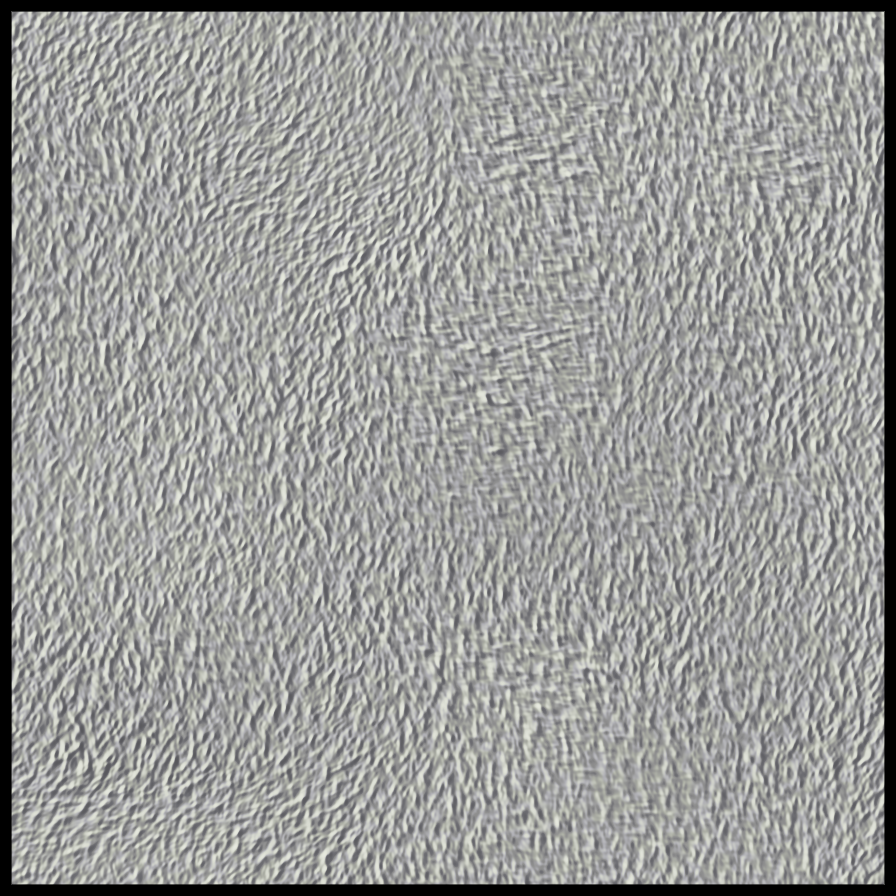
A Shadertoy shader for this texture:

```glsl
const float FRAME_WIDTH = 0.013;
const vec2 LIGHT_DIR = vec2(-0.86, 0.51);
const vec3 SHADOW_COLOR = vec3(0.42, 0.42, 0.44);
const vec3 MID_COLOR = vec3(0.56, 0.56, 0.56);
const vec3 COOL_LIGHT = vec3(0.69, 0.69, 0.71);
const vec3 WARM_LIGHT = vec3(0.68, 0.69, 0.65);
const vec3 CREST_COLOR = vec3(0.85, 0.86, 0.82);

// Sine-free hashes
vec4 hash4(vec3 p) {
    vec4 q = fract(p.xyzx * vec4(0.1031, 0.1030, 0.0973, 0.1099));
    q += dot(q, q.wzxy + 33.33);
    return fract((q.xxyz + q.yzzw) * q.zywx);
}

float valueNoise(vec2 p, float seed) {
    vec2 cell = floor(p);
    vec2 f = fract(p);
    f = f * f * (3.0 - 2.0 * f);
    float a = hash4(vec3(cell, seed)).x;
    float b = hash4(vec3(cell + vec2(1, 0), seed)).x;
    float c = hash4(vec3(cell + vec2(0, 1), seed)).x;
    float d = hash4(vec3(cell + vec2(1, 1), seed)).x;
    return mix(mix(a, b, f.x), mix(c, d, f.x), f.y);
}

// Sweeping direction of the trowel, in radians
float strokeAngle(vec2 uv) {
    float sweep = valueNoise(uv * 4.0 + 3.7, 11.0) - 0.5;
    float wobble = valueNoise(uv * 11.0, 12.0) - 0.5;
    return 1.62 + 1.7 * sweep + 0.9 * wobble;
}

// Slope of one elongated Gaussian ridge towards the light
float ridgeSlope(vec2 offset, float angle, vec2 size) {
    vec2 along = vec2(cos(angle), sin(angle));
    vec2 across = vec2(-along.y, along.x);
    vec2 q = vec2(dot(offset, along), dot(offset, across)) / size;
    vec2 light = vec2(dot(LIGHT_DIR, along), dot(LIGHT_DIR, across));
    return exp(-0.5 * dot(q, q)) * dot(q * size.y / size, light);
}

// Scattered ridges, three per grid cell
float ridgeLayer(vec2 uv, float cells, float angle, vec2 size, float seed) {
    vec2 p = uv * cells;
    vec2 base = floor(p);
    float slope = 0.0;
    for (int y = -1; y <= 1; y++) {
        for (int x = -1; x <= 1; x++) {
            vec2 cell = base + vec2(x, y);
            for (int i = 0; i < 3; i++) {
                vec4 h = hash4(vec3(cell, seed + float(i)));
                float turn = (h.z - 0.5) * 1.5;
                float height = mix(0.4, 1.0, h.w);
                slope += height * ridgeSlope(p - cell - h.xy, angle + turn, size);
            }
        }
    }
    return slope;
}

vec3 plasterColor(float tone, float warmth) {
    vec3 light = mix(COOL_LIGHT, WARM_LIGHT, warmth);
    vec3 color = SHADOW_COLOR * min(tone / 0.425, 1.0);
    color = mix(color, MID_COLOR, smoothstep(0.42, 0.56, tone));
    color = mix(color, light, clamp((tone - 0.56) / 0.13, 0.0, 1.0));
    color = mix(color, CREST_COLOR, clamp((tone - 0.69) / 0.16, 0.0, 1.0));
    return color + max(tone - 0.86, 0.0);
}

void mainImage(out vec4 fragColor, in vec2 fragCoord) {
    vec2 uv = fragCoord / iResolution.xy;
    float angle = strokeAngle(uv);

    // Relief: coarse pits, main strokes and fine grain
    float roughness = valueNoise(uv * 7.0, 21.0);
    float relief = ridgeLayer(uv, 72.0, angle, vec2(0.40, 0.16), 31.0);
    relief += 0.6 * ridgeLayer(uv, 112.0, angle, vec2(0.36, 0.18), 41.0);
    relief += 0.5 * roughness * ridgeLayer(uv, 40.0, angle, vec2(0.34, 0.15), 51.0);
    relief *= mix(0.75, 1.25, roughness);

    // Soft-limited shading with faint mottling
    float mottle = valueNoise(uv * 5.0, 61.0) - 0.5;
    float tone = 0.635 + 0.28 * tanh(1.5 * relief) + 0.04 * mottle;
    float warmth = smoothstep(0.3, 0.7, valueNoise(uv * 90.0, 71.0));
    vec3 color = plasterColor(tone, warmth);

    // Black frame
    vec2 edge = min(uv, 1.0 - uv);
    float pixel = 1.0 / min(iResolution.x, iResolution.y);
    float inside = smoothstep(-pixel, pixel, min(edge.x, edge.y) - FRAME_WIDTH);
    fragColor = vec4(color * inside, 1.0);
}
```
